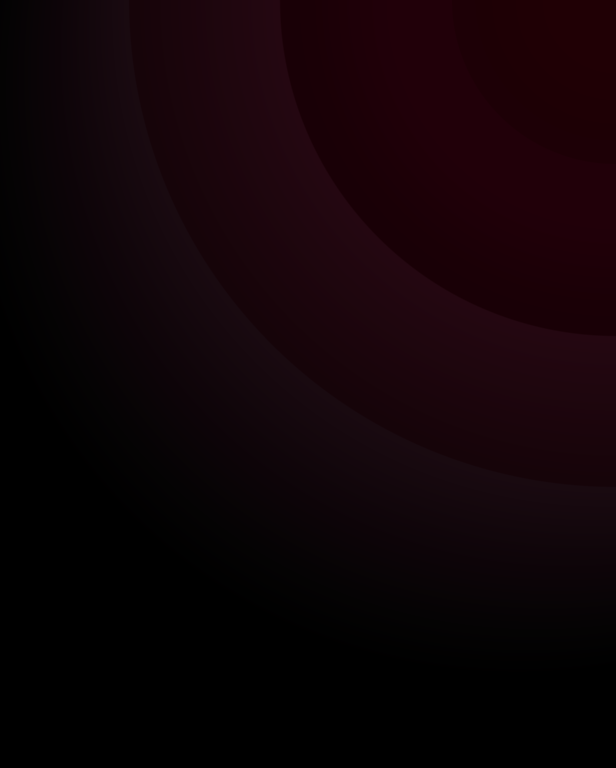
Give the GLSL for this background, as a Shadertoy shader.

```glsl
// Dark crimson discs nested around the upper right corner, fading into black.
// Each band shades from its inner to its outer colour by distance from that
// corner; smooth steps join the bands, and a halo, widest on the diagonal, ends them.

// Radii in units of the canvas height
const float CORE_RADIUS = 0.2135;
const float MIDDLE_RADIUS = 0.4375;
const float OUTER_RADIUS = 0.634;

// Reach of the halo to the left, downward, and its extra reach between them
const float HALO_LEFT = 0.835;
const float HALO_DOWN = 0.870;
const float HALO_DIAGONAL = 0.075;

// Band colours, from the inner edge to the outer edge
const vec3 CORE_INNER = vec3(0.125, 0.000, 0.018);
const vec3 CORE_OUTER = vec3(0.112, 0.000, 0.022);
const vec3 MIDDLE_INNER = vec3(0.130, 0.000, 0.036);
const vec3 MIDDLE_OUTER = vec3(0.098, 0.000, 0.022);
const vec3 RING_INNER = vec3(0.142, 0.028, 0.068);
const vec3 RING_OUTER = vec3(0.084, 0.015, 0.034);
const vec3 HALO_INNER = vec3(0.100, 0.039, 0.065);
const vec3 HALO_MIDDLE = vec3(0.056, 0.018, 0.035);
const vec3 HALO_OUTER = vec3(0.018, 0.012, 0.014);

// Position of a radius between two bounds, clamped to 0..1
float bandPosition(float inner, float outer, float radius) {
    return clamp((radius - inner) / (outer - inner), 0.0, 1.0);
}

// Antialiased step from one band to the next
vec3 joinBands(vec3 inside, vec3 outside, float edge, float radius, float pixel) {
    return mix(inside, outside, smoothstep(edge - pixel, edge + pixel, radius));
}

// Halo falling through three tones to black
vec3 haloColor(vec2 offset, float radius) {
    vec2 direction = abs(offset) / max(radius, 0.001);
    float reach = mix(HALO_LEFT, HALO_DOWN, direction.y * direction.y)
                + HALO_DIAGONAL * 2.0 * direction.x * direction.y;
    float t = bandPosition(OUTER_RADIUS, reach, radius);
    vec3 color = mix(HALO_INNER, HALO_MIDDLE, bandPosition(0.0, 0.4, t));
    color = mix(color, HALO_OUTER, bandPosition(0.4, 0.75, t));
    return color * (1.0 - bandPosition(0.75, 1.0, t));
}

void mainImage(out vec4 fragColor, in vec2 fragCoord) {
    float pixel = 1.0 / iResolution.y;
    vec2 offset = (fragCoord - iResolution.xy) * pixel;
    float radius = length(offset);

    // Shade every band
    vec3 core = mix(CORE_INNER, CORE_OUTER,
                    smoothstep(0.3, 1.0, radius / CORE_RADIUS));
    vec3 middle = mix(MIDDLE_INNER, MIDDLE_OUTER,
                      smoothstep(0.25, 1.0, bandPosition(CORE_RADIUS, MIDDLE_RADIUS, radius)));
    vec3 ring = mix(RING_INNER, RING_OUTER,
                    bandPosition(MIDDLE_RADIUS, OUTER_RADIUS, radius));

    // Stack them outward from the corner
    vec3 color = joinBands(core, middle, CORE_RADIUS, radius, pixel);
    color = joinBands(color, ring, MIDDLE_RADIUS, radius, pixel);
    color = joinBands(color, haloColor(offset, radius), OUTER_RADIUS, radius, pixel);

    fragColor = vec4(color, 1.0);
}
```
